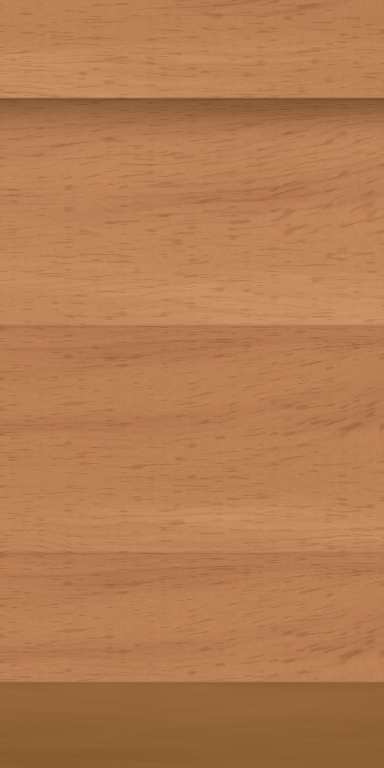
A WebGL 2 fragment shader for this texture:

```glsl
#version 300 es
precision highp float;
// Horizontal-grain wooden cabinet: top rail, shaded board front and dark plinth.
uniform vec2 u_resolution;
out vec4 fragColor;

#define RAIL_EDGE 0.1275
#define PLINTH_EDGE 0.888
#define BOARD_START 0.1289
#define BOARD_HEIGHT 0.2956
#define SHADOW_DEPTH 0.032
#define GRAIN_SLANT 0.065
#define GRAIN_CONTRAST 0.17
#define PORE_STRENGTH 0.055

const vec3 OAK_DARK = vec3(0.65, 0.42, 0.26);
const vec3 OAK_MID = vec3(0.735, 0.505, 0.34);
const vec3 OAK_LIGHT = vec3(0.81, 0.595, 0.415);
const vec3 PLINTH_TOP = vec3(0.585, 0.395, 0.222);
const vec3 PLINTH_LOW = vec3(0.545, 0.365, 0.195);

float hash(vec2 p) {
    vec3 q = fract(vec3(p.xyx) * 0.1031);
    q += dot(q, q.yzx + 33.33);
    return fract((q.x + q.y) * q.z);
}

float noise(vec2 p) {
    vec2 i = floor(p), f = fract(p);
    f = f * f * (3.0 - 2.0 * f);
    return mix(mix(hash(i), hash(i + vec2(1, 0)), f.x),
               mix(hash(i + vec2(0, 1)), hash(i + vec2(1, 1)), f.x), f.y);
}

// Streaks stretched along x, from broad bands to fine fibres; centred on zero.
float grain(vec2 p) {
    float sum = 0.0, weight = 0.5;
    vec2 scale = vec2(1.6, 26.0);
    for (int i = 0; i < 5; i++) {
        sum += weight * (noise(p * scale + float(i) * 17.3) - 0.5);
        scale *= vec2(1.7, 2.05);
        weight *= 0.76;
    }
    return sum;
}

vec3 oak(float tone) {
    vec3 low = mix(OAK_DARK, OAK_MID, smoothstep(0.0, 0.5, tone));
    return mix(low, OAK_LIGHT, smoothstep(0.5, 1.0, tone));
}

// One board: x across, t down from its top seam (0) to its lower seam (1).
vec3 boardColour(float x, float t, float seed) {
    float y = t * BOARD_HEIGHT;

    // Slanted figure below the seam, an arched figure at the lower left
    float slant = smoothstep(0.0, 0.12, t) * (1.0 - smoothstep(0.3, 0.75, t));
    float arch = exp(-pow((x - 0.04) / 0.13, 2.0)) * smoothstep(0.78, 0.97, t);
    float warp = GRAIN_SLANT * slant * x * x + 0.012 * arch;
    warp += 0.013 * (noise(vec2(x * 3.0, y * 16.0 + seed)) - 0.5);
    warp += 0.004 * (noise(vec2(x * 9.0, y * 45.0 + seed)) - 0.5);
    vec2 p = vec2(x, y + warp + seed);

    // Reddish top, even middle, pale lower strip
    float tone = mix(0.32, 0.47, smoothstep(0.0, 0.65, t));
    tone += 0.20 * smoothstep(0.70, 0.84, t);
    tone += 0.09 * exp(-pow((t - 0.34 + 0.18 * x) / 0.06, 2.0));
    tone -= 0.08 * exp(-pow((t - 0.43) / 0.05, 2.0));
    tone += GRAIN_CONTRAST * 2.0 * grain(p);

    // Growth rings with sharp dark edges
    float ring = fract(p.y * 88.0 + 2.5 * noise(p * vec2(2.0, 24.0)));
    float ringLine = smoothstep(0.55, 0.9, ring) * (1.0 - smoothstep(0.9, 1.0, ring));
    tone -= 0.17 * ringLine * noise(p * vec2(4.0, 38.0) + 9.0);

    // Short pores and fibre speckle
    float pore = smoothstep(0.68, 0.95, noise(p * vec2(28.0, 520.0)));
    float speckle = noise(p * vec2(120.0, 480.0)) - 0.5;
    return oak(tone) - PORE_STRENGTH * pore + 0.022 * speckle;
}

void main() {
    vec2 uv = gl_FragCoord.xy / u_resolution;
    float x = uv.x, y = 1.0 - uv.y;
    float pixel = 1.0 / u_resolution.y;

    // Stacked boards; the lower two share the same figure
    float row = (y - BOARD_START) / BOARD_HEIGHT;
    float index = floor(row), t = row - index;
    float seed = index < 0.0 ? 3.7 : index < 1.0 ? 6.2 : 11.4;
    vec3 colour = boardColour(x, t, seed);

    // The first full board is paler than those beneath it
    float paler = 1.0 - smoothstep(0.415, 0.425, y);
    colour += 0.018 * paler * smoothstep(RAIL_EDGE, 0.2, y);

    // Soft seam between boards
    float seam = min(t, 1.0 - t) * BOARD_HEIGHT;
    colour *= 1.0 - 0.07 * (1.0 - smoothstep(0.0, 0.0035, seam));

    // Shadow cast by the top rail
    float below = smoothstep(RAIL_EDGE - pixel, RAIL_EDGE + pixel, y);
    float depth = max(y - RAIL_EDGE, 0.0);
    float shade = 0.23 * exp(-pow(depth / SHADOW_DEPTH, 2.0)) + 0.10 * exp(-depth / 0.004);
    colour *= 1.0 - below * shade * vec3(0.9, 0.95, 1.05);

    // Plinth with a faint grain and a dark upper edge
    float fall = (y - PLINTH_EDGE) / (1.0 - PLINTH_EDGE);
    vec3 plinth = mix(PLINTH_TOP, PLINTH_LOW, smoothstep(0.1, 0.95, fall));
    plinth += 0.045 * grain(vec2(x, y + 0.01 * noise(vec2(x * 3.0, y * 12.0))));
    plinth *= 1.0 - 0.06 * exp(-max(fall, 0.0) * 30.0);
    colour = mix(colour, plinth, smoothstep(PLINTH_EDGE - pixel, PLINTH_EDGE + pixel, y));

    fragColor = vec4(clamp(colour, 0.0, 1.0), 1.0);
}
```
